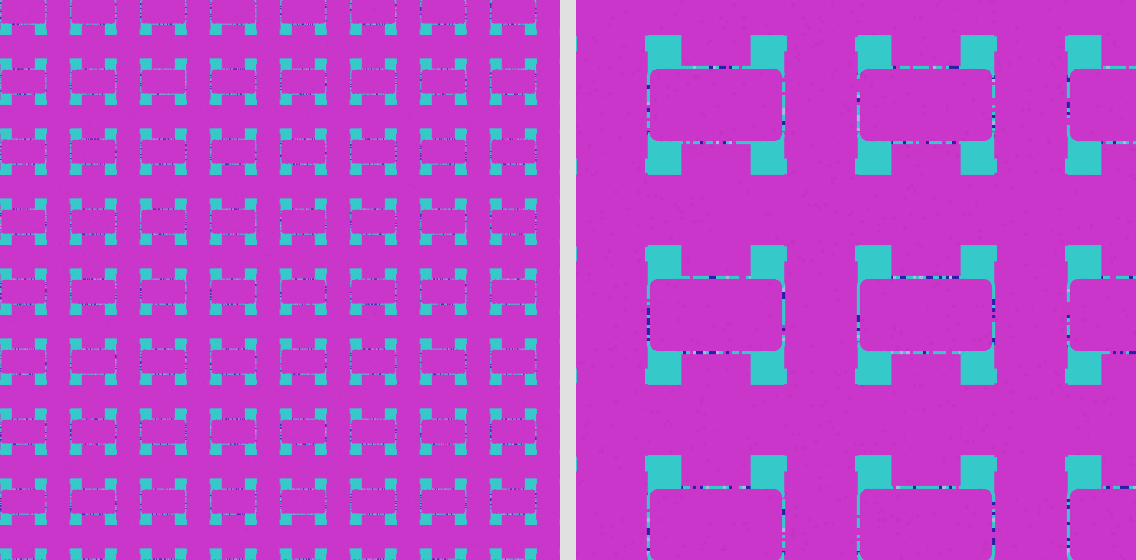
Left: the whole. Right: its middle third, enlarged.
Give the GLSL for this pattern, as a Shadertoy shader.

```glsl
// Teal corner blocks around rounded plates on a magenta ground, in an 8 by 8 grid.
// Each repeat is folded into one quadrant and built from box distances; an integer
// hash, keyed on wrapped cell numbers, breaks the thin plate outlines into flecks.

const float REPEATS = 8.0;                      // repeats across and down
const vec2  CENTER = vec2(0.3333, 0.8333);      // motif centre within a cell
const vec2  PLATE_HALF = vec2(0.322, 0.179);    // half size of the plate outline
const float PLATE_RADIUS = 0.045;
const float LINE_WIDTH = 0.0145;
const vec2  BLOCK_MIN = vec2(0.165, 0.130);     // block extent in one quadrant
const vec2  BLOCK_MAX = vec2(0.325, 0.333);
const float LIP_START = 0.255;                  // height where the outer lip begins
const float LIP_REACH = 0.338;
const float LIP_WEAR = 0.010;                   // random loss of lip length
const float FLECKS = 64.0;                      // flecks per cell side
const float GRAIN = 0.012;

const vec3 MAGENTA = vec3(0.79, 0.21, 0.79);
const vec3 TEAL = vec3(0.21, 0.79, 0.79);
const vec3 NAVY = vec3(0.16, 0.12, 0.66);
const vec3 PALE = vec3(0.66, 0.72, 0.90);

// Integer hash of a whole-number position, 0 to 1
float hash(vec2 cell, float salt) {
    uvec3 v = uvec3(ivec3(vec3(cell, salt)));
    uint h = v.x * 1664525u + v.y * 22695477u + v.z * 747796405u + 12345u;
    h = (h ^ (h >> 16)) * 2246822519u;
    h = (h ^ (h >> 13)) * 3266489917u;
    return float((h ^ (h >> 16)) >> 8) / 16777216.0;
}

float roundedBox(vec2 p, vec2 halfSize, float radius) {
    vec2 q = abs(p) - halfSize + radius;
    return length(max(q, 0.0)) + min(max(q.x, q.y), 0.0) - radius;
}

// Box between two corners
float boxSpan(vec2 p, vec2 lo, vec2 hi) {
    vec2 q = abs(p - 0.5 * (lo + hi)) - 0.5 * (hi - lo);
    return max(q.x, q.y);
}

float cover(float dist, float pixel) {
    return clamp(0.5 - dist / pixel, 0.0, 1.0);
}

vec3 fleckColor(float pick) {
    if (pick < 0.56) return TEAL;
    if (pick < 0.76) return NAVY;
    if (pick < 0.86) return PALE;
    return MAGENTA;
}

void mainImage(out vec4 fragColor, in vec2 fragCoord) {
    // Wrapped grid and motif-centred coordinates
    vec2 grid = fragCoord / iResolution.xy * REPEATS - CENTER + 0.5;
    vec2 id = mod(floor(grid), REPEATS);
    vec2 p = fract(grid) - 0.5;
    vec2 a = abs(p);
    float pixel = REPEATS / min(iResolution.x, iResolution.y);

    // Faint grain on the ground
    vec2 fleck = floor((p + 0.5) * FLECKS) + id * FLECKS;
    float speck = step(0.97, hash(fleck, 3.0));
    vec3 color = MAGENTA - GRAIN * speck;

    // Broken plate outline
    float plate = roundedBox(p, PLATE_HALF, PLATE_RADIUS);
    float outline = abs(plate) - 0.5 * LINE_WIDTH;
    bool onSide = a.x - PLATE_HALF.x > a.y - PLATE_HALF.y;
    float along = floor(((onSide ? p.y : p.x) + 0.5) * FLECKS);
    float edge = onSide ? 1.0 + step(0.0, p.x) : 3.0 + step(0.0, p.y);
    float pick = hash(id * FLECKS + vec2(along, 0.0), edge + 10.0);
    color = mix(color, fleckColor(pick), cover(outline, pixel));

    // Corner blocks with slightly worn outer lips, cut by the plate
    float corner = step(0.0, p.x) + 2.0 * step(0.0, p.y);
    float wear = LIP_WEAR * hash(id, corner + 20.0);
    float block = boxSpan(a, BLOCK_MIN, BLOCK_MAX);
    float lip = boxSpan(a, vec2(BLOCK_MIN.x, LIP_START),
                        vec2(LIP_REACH, BLOCK_MAX.y - wear));
    block = max(min(block, lip), -(plate + 0.5 * LINE_WIDTH));
    color = mix(color, TEAL, cover(block, pixel));

    fragColor = vec4(color, 1.0);
}
```
